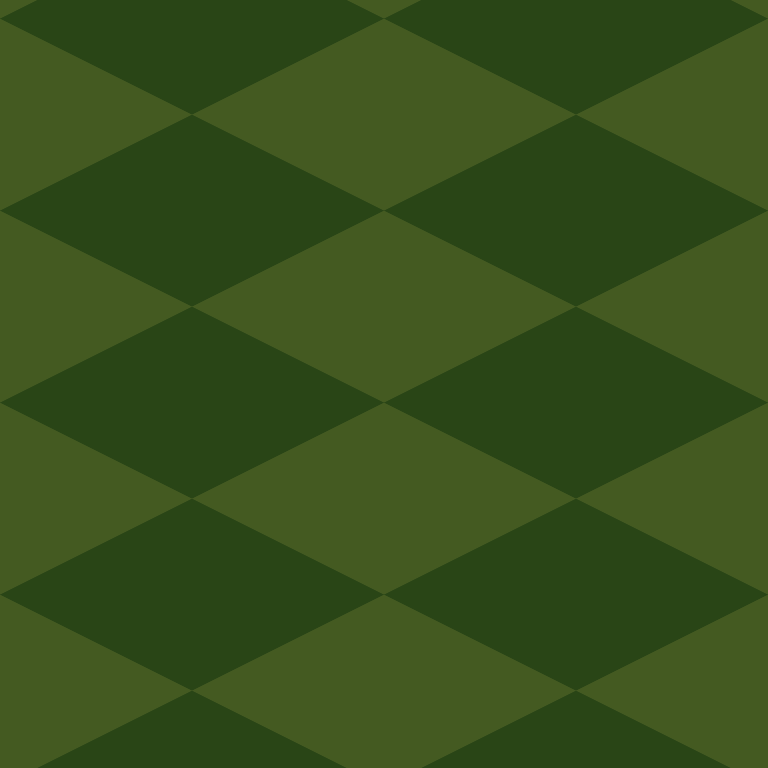
Reproduce this pattern procedurally as a Shadertoy shader.

```glsl
// Flat harlequin pattern of wide dark green diamonds on olive, two across and four down.

// Signed diamond distance in cell units: negative inside, zero on the edge.
float diamond(vec2 cell) {
    vec2 offset = abs(fract(cell) - 0.5);
    return offset.x + offset.y - 0.5;
}

void mainImage(out vec4 fragColor, in vec2 fragCoord) {
    const vec2 repeats = vec2(2.0, 4.0);
    const vec3 olive = vec3(0.267, 0.353, 0.131);
    const vec3 darkGreen = vec3(0.160, 0.270, 0.086);

    // Whole repeats, shifted upward so that the rows wrap across the edge
    vec2 cell = fragCoord / iResolution.xy * repeats - vec2(0.0, 0.403);

    // Edge smoothing about one pixel wide
    float halfPixel = 0.5 * length(repeats / iResolution.xy);
    float ground = smoothstep(-halfPixel, halfPixel, diamond(cell));

    fragColor = vec4(mix(darkGreen, olive, ground), 1.0);
}
```
